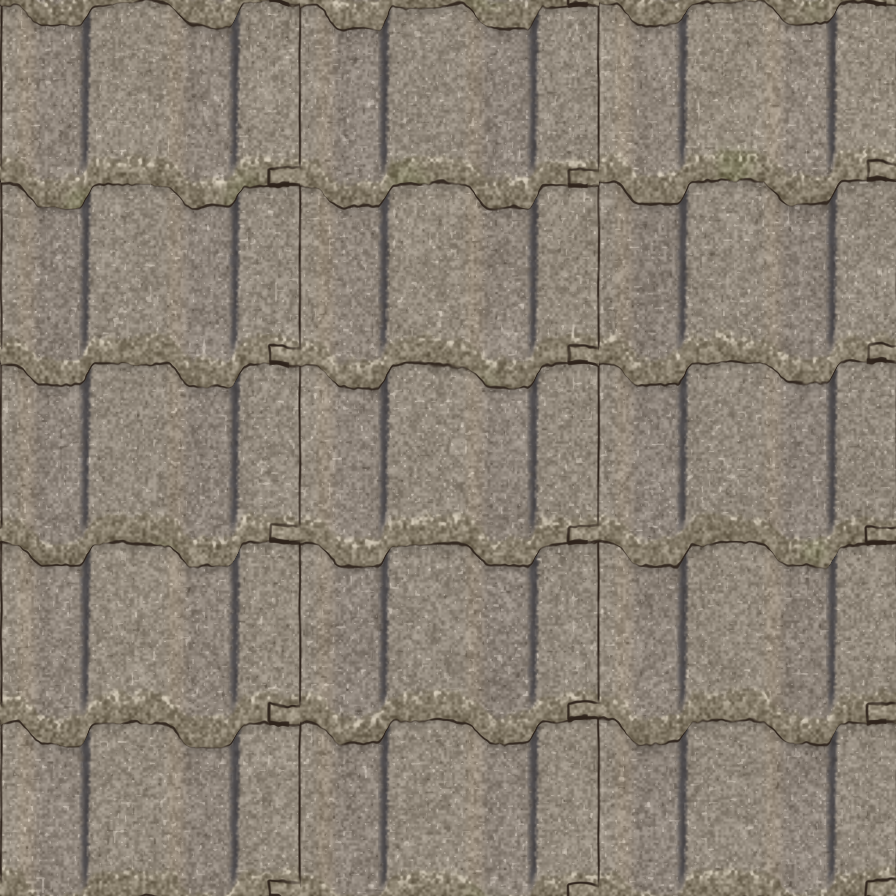
Give the GLSL for this texture, as a WebGL 1 fragment shader.

```glsl
precision highp float;
uniform vec2 u_resolution;

float hash(vec2 p) {
  vec3 q = fract(vec3(p.xyx) * vec3(0.1031, 0.1030, 0.0973));
  q += dot(q, q.yzx + 33.33);
  return fract((q.x + q.y) * q.z);
}

// Value noise with n cells across the canvas, wrapping at its edges
float noise(vec2 p, vec2 n) {
  p *= n;
  vec2 i = floor(p), f = fract(p);
  f = f * f * (3.0 - 2.0 * f);
  vec2 a = mod(i, n), b = mod(i + 1.0, n);
  return mix(mix(hash(a), hash(vec2(b.x, a.y)), f.x),
             mix(hash(vec2(a.x, b.y)), hash(b), f.x), f.y);
}

// Soft-edged line
float line(float d, float halfWidth) {
  float blur = max(0.0011, 0.8 / u_resolution.y);
  return 1.0 - smoothstep(halfWidth - blur, halfWidth + blur, abs(d));
}

void main() {
  vec2 p = gl_FragCoord.xy / u_resolution;
  vec2 grid = vec2(3.0, 5.0);

  float fine = noise(p, vec2(330.0)) - 0.5;
  float grain = noise(p, vec2(190.0, 170.0)) - 0.5;
  float blotch = noise(p, vec2(37.0, 31.0)) - 0.5;
  float stain = noise(p, vec2(11.0, 13.0)) - 0.5;
  float wear = noise(p, vec2(61.0, 53.0));

  // Two rolls per tile: steep on the left, gentle on the right
  float roll = fract(p.x * 6.0 - 0.53);
  float height = smoothstep(0.0, 0.11, roll) - smoothstep(0.58, 0.76, roll);
  height += 0.12 * sin(3.1416 * clamp((roll - 0.06) / 0.6, 0.0, 1.0));

  // Courses follow the roll profile, each tile laid slightly off
  float column = floor(p.x * 3.0 - 0.004);
  float seam = fract(p.x * 3.0 + 0.496) - 0.5;
  float y = p.y * 5.0;
  float jitter = hash(mod(vec2(column, floor(y - 0.4)), grid) + 7.0) - 0.5;
  float course = y - 0.85 - 0.115 * height - 0.025 * jitter
               - 0.03 * blotch - 0.015 * (wear - 0.5) - 0.012 * grain;
  float rise = fract(course);
  float edge = fract(course + 0.5) - 0.5;
  float tint = hash(mod(vec2(column, floor(course)), grid) + 21.0) - 0.5;

  // Weathered concrete face
  vec3 color = mix(vec3(0.555, 0.517, 0.477), vec3(0.572, 0.535, 0.485), height);
  float slope = smoothstep(0.56, 0.63, roll) * (1.0 - smoothstep(0.66, 0.75, roll));
  color += slope * vec3(0.028, 0.018, 0.004);
  color -= 0.015 * smoothstep(0.7, 0.75, roll) * (1.0 - smoothstep(0.76, 0.84, roll));
  color += tint * vec3(0.016, 0.014, 0.008) + 0.025 * stain + 0.03 * blotch;
  color += 0.16 * fine + 0.10 * grain;
  color += 0.13 * smoothstep(0.8, 0.97, noise(p, vec2(250.0)));
  color -= 0.08 * smoothstep(0.83, 0.97, noise(p + 0.37, vec2(210.0)));

  // Cool shadow on the left of each roll, wider towards the top
  float reach = 0.058 + 0.018 * rise;
  float rollShade = smoothstep(-0.01, 0.045, roll + 0.02 * grain)
                  * (1.0 - smoothstep(reach - 0.02, reach + 0.016, roll + 0.015 * fine));
  rollShade *= smoothstep(0.13, 0.25, rise);
  color = mix(color, vec3(0.275, 0.265, 0.275) + 0.06 * grain, 0.92 * rollShade);

  // Rough front lip with a pale, grainy upper rim
  float lipTop = 0.158 + 0.02 * grain + 0.03 * (wear - 0.5);
  float lip = 1.0 - smoothstep(lipTop - 0.025, lipTop + 0.02, rise);
  float pits = noise(p, vec2(230.0, 190.0)) - 0.5;
  vec3 lipColor = vec3(0.52, 0.482, 0.408) + 0.2 * pits + 0.18 * fine + 0.04 * blotch;
  lipColor -= 0.04 * (1.0 - smoothstep(0.0, 0.07, rise));
  color = mix(color, lipColor, 0.9 * lip);
  float rim = exp(-pow((rise - lipTop + 0.025) / 0.03, 2.0));
  color += rim * (0.015 + 0.15 * smoothstep(0.0, 0.45, pits + 0.4 * fine));

  // Faint moss around the lip
  float moss = smoothstep(0.3, 0.45, stain) * (1.0 - smoothstep(0.1, 0.25, rise));
  color += moss * vec3(-0.02, 0.0, -0.03);

  // Shadow and broken dark gap below the lip
  vec3 gap = vec3(0.18, 0.135, 0.105);
  float broken = smoothstep(0.12, 0.6, wear);
  color *= 1.0 - 0.14 * smoothstep(0.93, 1.0, rise);
  float gapWidth = 0.0006 + 0.0011 * wear;
  color = mix(color, gap, (0.4 + 0.5 * broken) * line(edge / 5.0, gapWidth));

  // Joint between neighbouring tiles
  float joint = line(seam / 3.0 + 0.0012 * blotch, 0.0011) * smoothstep(0.08, 0.13, rise);
  color += 0.04 * line(seam / 3.0 - 0.004, 0.0016) * smoothstep(0.16, 0.2, rise);
  color = mix(color, gap, (0.75 + 0.25 * broken) * joint);

  // Interlocking tab at the foot of each joint, its outline chipped
  vec2 chipped = vec2(seam + 0.012 * (wear - 0.5), edge + 0.02 * grain);
  vec2 tabSize = (abs(chipped - vec2(-0.035, 0.05)) - vec2(0.066, 0.047)) / grid;
  float tabDist = length(max(tabSize + 0.002, 0.0))
                + min(max(tabSize.x, tabSize.y) + 0.002, 0.0) - 0.002;
  float tabLeft = 1.0 - smoothstep(-0.02, 0.015, seam);
  color += 0.05 * (1.0 - smoothstep(-0.005, -0.001, tabDist));
  color = mix(color, gap, (0.6 + 0.35 * broken) * tabLeft * line(tabDist, 0.0014));
  float foot = line(edge / 5.0 - 0.0007, 0.0026) * line(seam / 3.0 + 0.023, 0.011);
  color = mix(color, gap, 0.9 * foot);

  gl_FragColor = vec4(clamp(color, 0.0, 1.0), 1.0);
}
```
